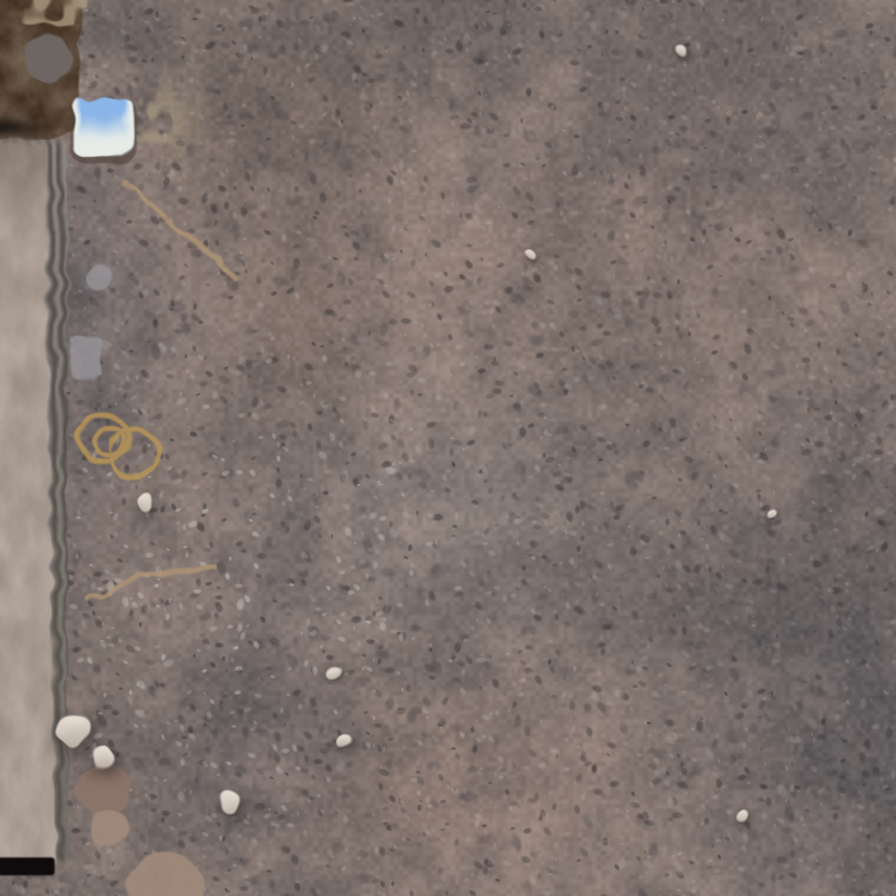
Write a Shadertoy shader that draws this texture.

```glsl
// Weathered brown asphalt beside a pale stone kerb, with chips, twigs and grit.
// Value noise tints the ground, jittered cells scatter pits and grains, and
// distance functions lay the kerb, pebbles and debris on top.

float hash(vec2 p) {
    vec3 q = fract(p.xyx * vec3(0.1031, 0.103, 0.0973));
    q += dot(q, q.yzx + 33.33);
    return fract((q.x + q.y) * q.z);
}

float noise(vec2 p) {
    vec2 i = floor(p), f = fract(p);
    f *= f * (3.0 - 2.0 * f);
    return mix(mix(hash(i), hash(i + vec2(1, 0)), f.x),
               mix(hash(i + vec2(0, 1)), hash(i + 1.0), f.x), f.y);
}

float fbm(vec2 p) {
    float sum = 0.0, gain = 0.53;
    for (int i = 0; i < 4; i++, gain *= 0.5) {
        sum += gain * noise(p);
        p = mat2(1.6, 1.2, -1.2, 1.6) * p + 7.3;
    }
    return sum;
}

// Soft elliptical bump, 1 at its centre
float glow(vec2 p, float x, float y, float rx, float ry) {
    vec2 d = (p - vec2(x, y)) / vec2(rx, ry);
    return exp(-dot(d, d));
}

// Antialiased coverage of a signed distance
float cover(float d) {
    float w = 0.0012 + 0.7 / iResolution.y;
    return 1.0 - smoothstep(-w, w, d);
}

float ring(vec2 p, float x, float y, float r) {
    return length(p - vec2(x, y)) - r;
}

float segment(vec2 p, vec2 a, vec2 b) {
    vec2 d = b - a;
    return length(p - a - d * clamp(dot(p - a, d) / dot(d, d), 0.0, 1.0));
}

float box(vec2 p, float x, float y, float w, float h) {
    vec2 d = abs(p - vec2(x, y)) - vec2(w, h) + 0.4 * h;
    return length(max(d, 0.0)) + min(max(d.x, d.y), 0.0) - 0.4 * h;
}

void paint(inout vec3 c, float r, float g, float b, float amount) {
    c = mix(c, vec3(r, g, b), amount);
}

// Tilted grains, one per occupied cell of a jittered grid
float scatter(vec2 p, float cells, float density, float size) {
    vec2 q = p * cells;
    float grain = 0.0;
    for (int i = 0; i < 9; i++) {
        vec2 id = floor(q) + vec2(i % 3, i / 3) - 1.0, key = id + 3.0 * cells;
        vec2 d = q - id - vec2(hash(key + 11.0), hash(key + 23.0));
        float a = 2.4 * hash(key + 37.0) - 0.3, r = size * (0.45 + 0.75 * hash(key + 53.0));
        d *= mat2(cos(a), sin(a), -sin(a), cos(a));
        d.x *= 1.6;
        float shape = 1.0 - smoothstep(0.45 * r, 1.25 * r, length(d));
        grain = max(grain, shape * step(hash(key), density) * (0.4 + 0.6 * hash(key + 67.0)));
    }
    return grain;
}

vec3 ground(vec2 p) {
    float tone = 0.55 * fbm(p * 6.0 + 3.0) + 0.45 * fbm(p * 24.0);
    vec3 c = mix(vec3(0.43, 0.395, 0.385), vec3(0.57, 0.505, 0.475), smoothstep(0.22, 0.78, tone));
    // Worn areas and stains
    c += 0.055 * glow(p, 0.5, 0.43, 0.17, 0.14);
    c += vec3(0.05, 0.03, 0.02) * (glow(p, 0.5, 0.12, 0.2, 0.13) + 0.6 * glow(p, 0.68, 0.72, 0.24, 0.2));
    c -= 0.05 * (glow(p, 0.34, 0.63, 0.08, 0.12) + glow(p, 0.3, 0.88, 0.14, 0.12));
    c -= vec3(0.07, 0.05, 0.03) * (glow(p, 0.11, 0.64, 0.06, 0.22)
        + glow(p, 0.96, 0.22, 0.16, 0.25) + 0.7 * glow(p, 0.28, 0.2, 0.08, 0.17));
    // Dark pits, then pale grit
    paint(c, 0.27, 0.26, 0.275, 0.4 * scatter(p, 34.0, 0.4, 0.32));
    paint(c, 0.25, 0.235, 0.24, 0.6 * scatter(p, 67.0, 0.28, 0.4));
    float grit = 0.25 + 0.4 * glow(p, 0.25, 0.34, 0.26, 0.23);
    paint(c, 0.75, 0.72, 0.7, grit * max(scatter(p, 85.0, 0.2, 0.38), scatter(p, 43.0, 0.13, 0.28)));
    return c + 0.07 * (noise(p * 190.0) - 0.5);
}

void mainImage(out vec4 fragColor, in vec2 fragCoord) {
    vec2 p = fragCoord / iResolution.xy;
    vec2 w = p + 0.008 * (vec2(noise(p * 60.0), noise(p * 60.0 + 40.0)) - 0.5);
    vec3 c = ground(p);
    // Earthy corner and stones
    float e = 0.3 * fbm(p * 45.0), flake = smoothstep(0.4, 0.7, noise(p * 65.0));
    paint(c, 0.2 + e, 0.13 + e, 0.07 + e, cover(box(w, 0.03, 0.93, 0.06, 0.085)));
    paint(c, 0.66, 0.6, 0.5, 0.8 * flake * max(cover(box(w, 0.04, 0.995, 0.055, 0.022)), glow(p, 0.175, 0.865, 0.04, 0.04)));
    paint(c, 0.43, 0.4, 0.39, cover(ring(w, 0.055, 0.935, 0.027)));
    paint(c, 0.59, 0.58, 0.6, 0.8 * cover(min(box(w, 0.095, 0.6, 0.018, 0.025), ring(w, 0.112, 0.69, 0.015))));
    paint(c, 0.54, 0.45, 0.41, cover(ring(w, 0.115, 0.117, 0.03)));
    paint(c, 0.63, 0.54, 0.48, 0.9 * cover(min(ring(w, 0.12, 0.076, 0.021), ring(w, 0.185, 0.005, 0.045))));
    // Kerb: grooved shoulder, slab, dark slot under its end
    float edge = w.x - 0.063 + 0.016 * p.y;
    float span = smoothstep(0.03, 0.045, p.y) * (1.0 - smoothstep(0.835, 0.85, w.y));
    float g = (0.5 + 0.5 * cos(edge * 520.0)) * (0.1 + 0.15 * p.y);
    paint(c, 0.33 + g, 0.31 + g, 0.29 + g, 0.85 * span * cover(edge - 0.013 - 0.015 * p.y));
    g = 0.15 * (fbm(p * vec2(50, 28)) - 0.5) - 0.1 * smoothstep(0.72, 0.85, p.y);
    paint(c, 0.66 + g, 0.61 + g, 0.57 + g, span * cover(edge));
    paint(c, 0.06, 0.045, 0.05, cover(box(p, 0.015, 0.033, 0.046, 0.01)));
    paint(c, 0.1, 0.08, 0.07, 0.85 * glow(p, 0.005, 0.858, 0.035, 0.01));
    // Dry twigs and a loose golden coil
    vec2 bend = vec2(0.155, 0.358);
    float twig = min(segment(w, vec2(0.1, 0.33), bend), segment(w, bend, vec2(0.24, 0.368)));
    twig = min(twig, segment(w, vec2(0.14, 0.795), vec2(0.265, 0.69)));
    paint(c, 0.69, 0.58, 0.45, 0.8 * cover(twig - 0.0027));
    float coil = min(abs(ring(w, 0.115, 0.51, 0.026)), abs(ring(w, 0.122, 0.506, 0.015)));
    coil = min(coil, max(abs(ring(w, 0.15, 0.495, 0.027)), 0.125 - p.x));
    paint(c, 0.72, 0.58, 0.34, 0.85 * cover(coil - 0.003));
    // Pebbles as centre and radius, lit from above
    const vec3 pebbles[10] = vec3[10](
        vec3(0.082, 0.185, 0.017), vec3(0.113, 0.153, 0.011), vec3(0.258, 0.104, 0.012),
        vec3(0.383, 0.172, 0.008), vec3(0.372, 0.25, 0.007), vec3(0.16, 0.438, 0.009),
        vec3(0.76, 0.944, 0.005), vec3(0.594, 0.717, 0.005), vec3(0.862, 0.425, 0.005),
        vec3(0.83, 0.092, 0.006));
    for (int i = 0; i < 10; i++) {
        vec2 d = (w - pebbles[i].xy) / pebbles[i].z;
        c *= 1.0 - 0.35 * glow(d, 0.3, -0.5, 1.3, 1.3);
        g = 0.82 + 0.1 * clamp(d.y, -1.0, 1.0);
        paint(c, g, g - 0.04, g - 0.08, cover((length(d) - 1.0) * pebbles[i].z));
    }
    // Blue and white chip
    float blue = smoothstep(0.84, 0.876, w.y) * (1.0 - smoothstep(0.022, 0.031, abs(w.x - 0.114)));
    paint(c, 0.3, 0.25, 0.22, 0.6 * cover(box(w, 0.114, 0.851, 0.036, 0.036)));
    paint(c, 0.9 - 0.36 * blue, 0.92 - 0.21 * blue, 0.91, cover(box(w, 0.114, 0.857, 0.033, 0.033)));
    fragColor = vec4(c, 1.0);
}
```
